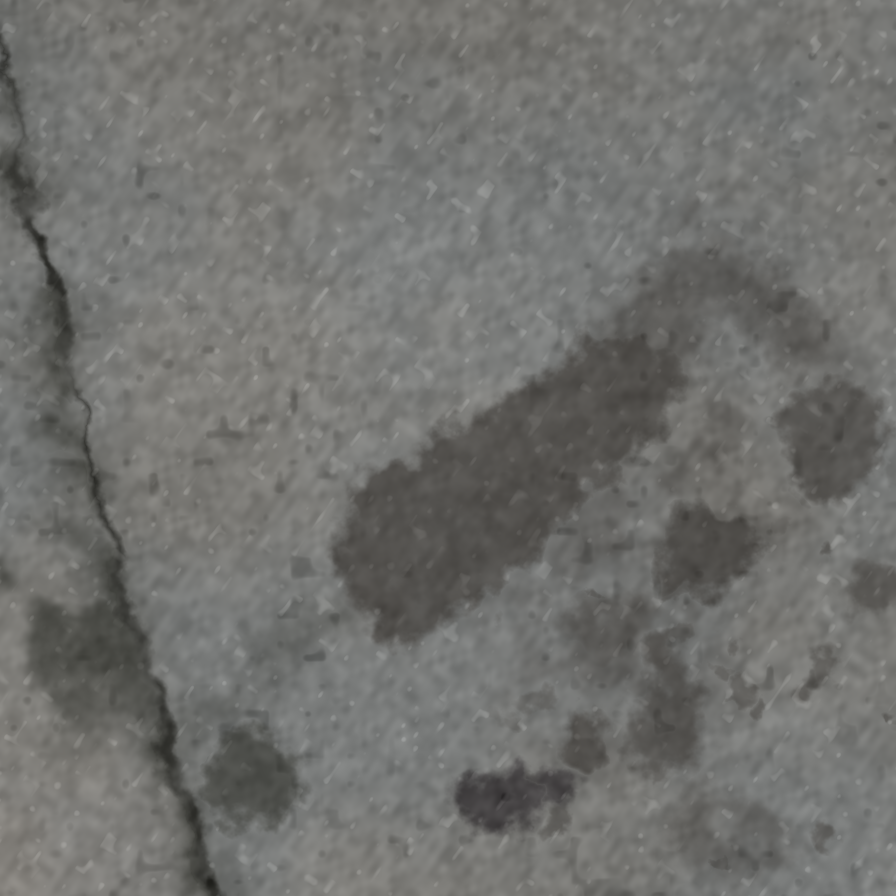
Write a three.js fragment shader that draws this texture.

```glsl
// Weathered grey concrete with dark damp stains, fine grit and a mossy slanting crack.
varying vec2 vUv;

const vec3 CONCRETE = vec3(0.481, 0.482, 0.471);
const vec3 COOL_TINT = vec3(-0.006, 0.001, 0.008);
const vec3 WARM_TINT = vec3(0.007, 0.001, -0.005);
const vec3 STAIN = vec3(0.292, 0.282, 0.268);
const vec3 PURPLE_STAIN = vec3(0.245, 0.234, 0.238);
const vec3 MOSS = vec3(0.240, 0.243, 0.222);
const vec3 CRACK = vec3(0.165, 0.165, 0.150);
const float GRAIN_SCALE = 105.0;
const float GRAIN_CONTRAST = 0.135;
const float BROAD_WOBBLE = 0.055;
const float FINE_WOBBLE = 0.038;
const float EDGE_SOFTNESS = 0.014;

float hash(vec2 p) {
  vec3 q = fract(vec3(p.xyx) * 0.1031);
  q += dot(q, q.yzx + 33.33);
  return fract((q.x + q.y) * q.z);
}

float noise(vec2 p) {
  vec2 i = floor(p), f = fract(p);
  f = f * f * (3.0 - 2.0 * f);
  return mix(mix(hash(i), hash(i + vec2(1.0, 0.0)), f.x),
             mix(hash(i + vec2(0.0, 1.0)), hash(i + 1.0), f.x), f.y);
}

float fbm(vec2 p) {
  float sum = 0.0, gain = 0.5;
  for (int i = 0; i < 4; i++) {
    sum += gain * noise(p);
    p = mat2(1.6, 1.2, -1.2, 1.6) * p + 17.3;
    gain *= 0.5;
  }
  return sum / 0.9375;
}

vec2 warp(vec2 p) {
  return vec2(fbm(p), fbm(p + 40.0)) - 0.5;
}

// Soft round spots, one per cell, kept with the given chance.
float spots(vec2 p, float chance, float radius) {
  vec2 cell = floor(p);
  float cover = 0.0;
  for (int y = -1; y <= 1; y++) {
    for (int x = -1; x <= 1; x++) {
      vec2 c = cell + vec2(float(x), float(y));
      vec2 center = c + vec2(hash(c + 3.7), hash(c + 51.2));
      float size = radius * mix(0.5, 1.0, hash(c + 87.9));
      float kept = step(hash(c + 23.1), chance);
      cover = max(cover, kept * (1.0 - smoothstep(0.3 * size, size, length(p - center))));
    }
  }
  return cover;
}

float inside(float d, float softness) {
  return 1.0 - smoothstep(-softness, softness, d);
}

float disc(vec2 p, vec2 center, float radius) {
  return inside(length(p - center) - radius, EDGE_SOFTNESS);
}

// Capsule whose radius changes from one end to the other.
float taper(vec2 p, vec2 a, vec2 b, float ra, float rb) {
  float h = clamp(dot(p - a, b - a) / dot(b - a, b - a), 0.0, 1.0);
  return length(p - mix(a, b, h)) - mix(ra, rb, h);
}

// Damp stains: a broad diagonal patch and smaller drips below it.
float dampStain(vec2 p, float patchy) {
  float s = 0.92 * inside(taper(p, vec2(0.48, 0.39), vec2(0.70, 0.57), 0.102, 0.055), EDGE_SOFTNESS);
  s = max(s, 0.65 * patchy * inside(taper(p, vec2(0.72, 0.60), vec2(0.80, 0.71), 0.05, 0.05), 0.035));
  s = max(s, 0.65 * patchy * inside(taper(p, vec2(0.81, 0.71), vec2(0.90, 0.61), 0.04, 0.03), 0.03));
  s = max(s, 0.82 * disc(p, vec2(0.93, 0.51), 0.058));
  s = max(s, 0.92 * disc(p, vec2(0.785, 0.39), 0.052));
  s = max(s, 0.75 * patchy * inside(taper(p, vec2(0.65, 0.28), vec2(0.76, 0.31), 0.04, 0.04), 0.025));
  s = max(s, 0.85 * inside(taper(p, vec2(0.74, 0.27), vec2(0.75, 0.17), 0.025, 0.038), 0.02));
  s = max(s, 0.90 * disc(p, vec2(0.66, 0.17), 0.032));
  s = max(s, 0.65 * disc(p, vec2(0.98, 0.34), 0.03));
  return max(s, 0.50 * patchy * inside(length(p - vec2(0.81, 0.07)) - 0.06, 0.025));
}

void main() {
  vec2 uv = vUv;
  vec2 p = uv + BROAD_WOBBLE * warp(uv * 18.0) + FINE_WOBBLE * warp(uv * 52.0);
  float broad = fbm(uv * 5.0 + 9.0);
  float patchy = smoothstep(0.22, 0.55, fbm(uv * 16.0 + 5.0));
  float mottle = fbm(uv * 34.0 + 61.0);

  // Concrete with slow shifts of tone and tint
  vec3 color = CONCRETE + 0.05 * (broad - 0.5) - 0.022 * smoothstep(0.65, 1.0, uv.y);
  color += mix(WARM_TINT, COOL_TINT, smoothstep(0.3, 0.7, fbm(uv * 4.0 + 31.0)));

  // Stains and scattered small drips at lower right
  float drips = spots(p * 17.0, 0.32, 0.42) * smoothstep(0.48, 0.65, uv.x) * (1.0 - smoothstep(0.35, 0.55, uv.y));
  float damp = max(dampStain(p, patchy), 0.6 * drips);
  float halo = inside(taper(p, vec2(0.68, 0.26), vec2(0.82, 0.60), 0.11, 0.12), 0.09);
  damp = max(damp, halo * mix(0.12, 0.58, smoothstep(0.42, 0.68, fbm(uv * 15.0))));
  color = mix(color, STAIN + 0.06 * (broad - 0.5), damp * mix(0.78, 1.14, mottle));
  float purple = max(disc(p, vec2(0.56, 0.105), 0.043), disc(p, vec2(0.615, 0.115), 0.022));
  color = mix(color, PURPLE_STAIN, 0.92 * purple);

  // Mossy ground along and left of the crack
  float crackX = 0.24 - 0.32 * uv.y + 0.07 * uv.y * uv.y;
  float side = uv.x - crackX + 0.04 * (fbm(uv * 15.0 + 70.0) - 0.5) + 0.022 * (fbm(uv * 48.0) - 0.5);
  float left = inside(side, 0.015);
  float band = inside(abs(uv.y - 0.40) - 0.21, 0.10);
  float moss = left * band * smoothstep(0.36, 0.62, fbm(uv * 11.0 + 12.0)) * mix(0.6, 1.2, mottle);
  float fringe = exp(-abs(side + 0.010) * 42.0) * smoothstep(0.28, 0.60, fbm(uv * 17.0 + 4.0));
  moss = max(moss, 0.95 * fringe);
  moss = max(moss, 0.85 * disc(p, vec2(0.285, 0.13), 0.052));
  moss = max(moss, 0.40 * patchy * inside(taper(p, vec2(0.20, 0.18), vec2(0.36, 0.32), 0.03, 0.02), 0.03));
  color += left * (1.0 - smoothstep(0.05, 0.25, uv.y)) * vec3(0.035, 0.024, 0.016);
  color = mix(color, MOSS, 0.85 * clamp(moss, 0.0, 1.0));

  // Crack that narrows, widens and fades along its length
  float opening = noise(vec2(uv.y * 13.0, 2.0));
  float depth = mix(0.35, 0.85, smoothstep(0.2, 0.6, fbm(uv * 24.0 + 8.0)));
  color = mix(color, CRACK, depth * inside(abs(side) - mix(0.0, 0.008, opening), 0.006));

  // Slightly slanted grain, irregular pale flecks and dark pits
  vec2 slanted = mat2(0.82, 0.57, -0.57, 0.82) * uv;
  float grain = 0.55 * noise(slanted * GRAIN_SCALE * vec2(1.2, 0.9)) + 0.45 * noise(uv * GRAIN_SCALE * 0.6 + 7.0);
  float calm = 1.0 - 0.4 * clamp(max(damp, moss), 0.0, 1.0);
  float flecks = smoothstep(0.80, 0.98, noise(slanted * vec2(115.0, 80.0) + 33.0));
  float pits = smoothstep(0.76, 0.96, noise(uv * 64.0 + 19.0)) * smoothstep(0.35, 0.65, fbm(uv * 9.0 + 2.0));
  color += calm * (GRAIN_CONTRAST * (grain - 0.5) + 0.075 * flecks - 0.075 * pits);

  gl_FragColor = vec4(clamp(color, 0.0, 1.0), 1.0);
}
```
